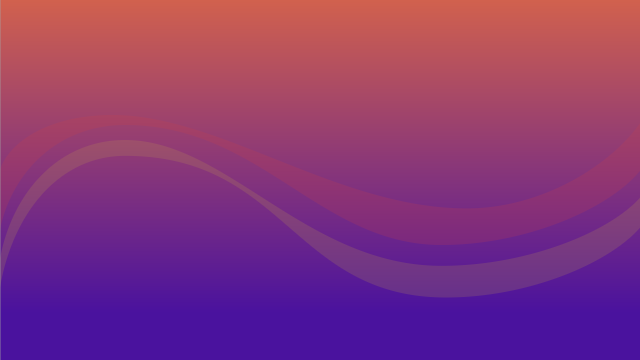
A WebGL 2 fragment shader for this background:

```glsl
#version 300 es
precision highp float;
// Sunset gradient from violet to coral, crossed by two translucent wavy ribbons.
uniform vec2 u_resolution;
out vec4 fragColor;

const vec2 SPACE = vec2(16.0, 9.0);
const vec3 VIOLET = vec3(0.29, 0.07, 0.62);
const vec3 CORAL = vec3(0.82, 0.38, 0.305);
const vec3 RED_TINT = vec3(0.82, 0.25, 0.25);
const vec3 SAND_TINT = vec3(0.75, 0.60, 0.30);
const vec3 EDGE_GREY = vec3(0.65);

// Cubic Bezier point at t.
vec2 bezier(vec2 a, vec2 b, vec2 c, vec2 d, float t) {
    float s = 1.0 - t;
    return s * s * s * a + 3.0 * s * s * t * b + 3.0 * s * t * t * c + t * t * t * d;
}

// Approximate signed distance above a curve whose x only increases.
float curveDistance(vec2 p, vec2 a, vec2 b, vec2 c, vec2 d) {
    float lo = 0.0, hi = 1.0;
    for (int i = 0; i < 18; i++) {
        float mid = 0.5 * (lo + hi);
        if (bezier(a, b, c, d, mid).x < p.x) lo = mid;
        else hi = mid;
    }
    float t = 0.5 * (lo + hi), s = 1.0 - t;
    vec2 tangent = s * s * (b - a) + 2.0 * s * t * (c - b) + t * t * (d - c);
    float height = p.y - bezier(a, b, c, d, t).y;
    return height * tangent.x / max(length(tangent), 1e-4);
}

// Wave that rises to a crest, falls to a trough and rises again.
float waveDistance(vec2 p, float startY, vec2 crest, vec2 trough, float endY, vec2 handles) {
    vec2 start = vec2(0.0, startY);
    vec2 end = vec2(SPACE.x, endY);
    if (p.x < crest.x) {
        vec2 lift = mix(start, crest, vec2(0.1, 0.56));
        return curveDistance(p, start, lift, vec2(crest.x * 0.47, crest.y), crest);
    }
    if (p.x < trough.x) {
        vec2 leave = crest + vec2(handles.x, 0.0);
        vec2 arrive = trough - vec2(handles.y, 0.0);
        return curveDistance(p, crest, leave, arrive, trough);
    }
    vec2 leave = vec2(mix(trough.x, end.x, 0.43), trough.y);
    vec2 arrive = vec2(end.x - 0.75, mix(end.y, trough.y, 0.5));
    return curveDistance(p, trough, leave, arrive, end);
}

// Smooth coverage between an upper and a lower edge.
float ribbon(float top, float bottom, float pixel) {
    return clamp(0.5 - top / pixel, 0.0, 1.0) * clamp(0.5 + bottom / pixel, 0.0, 1.0);
}

void main() {
    vec2 p = gl_FragCoord.xy / u_resolution * SPACE;
    float pixel = SPACE.y / u_resolution.y;

    // Vertical gradient above a flat violet base
    vec3 color = mix(VIOLET, CORAL, clamp((p.y - 1.18) / (SPACE.y - 1.18), 0.0, 1.0));

    // Upper red ribbon
    float redTop = waveDistance(p, 4.77, vec2(2.81, 6.125), vec2(11.67, 3.79), 5.92, vec2(2.71, 3.23));
    float redBottom = waveDistance(p, 3.27, vec2(3.125, 5.875), vec2(11.04, 2.875), 4.73, vec2(3.40, 3.06));
    color = mix(color, RED_TINT, 0.18 * ribbon(redTop, redBottom, pixel));

    // Lower sand ribbon
    float sandTop = waveDistance(p, 2.54, vec2(3.125, 5.5), vec2(11.04, 2.354), 4.06, vec2(2.54, 3.375));
    float sandBottom = waveDistance(p, 1.81, vec2(3.125, 5.104), vec2(11.15, 1.5625), 3.31, vec2(4.02, 3.83));
    color = mix(color, SAND_TINT, 0.2 * ribbon(sandTop, sandBottom, pixel));

    // Hairline along the left border
    float hairline = clamp(0.5 + (0.018 - p.x) / pixel, 0.0, 1.0);
    color = mix(color, EDGE_GREY, 0.5 * hairline);

    fragColor = vec4(color, 1.0);
}
```
